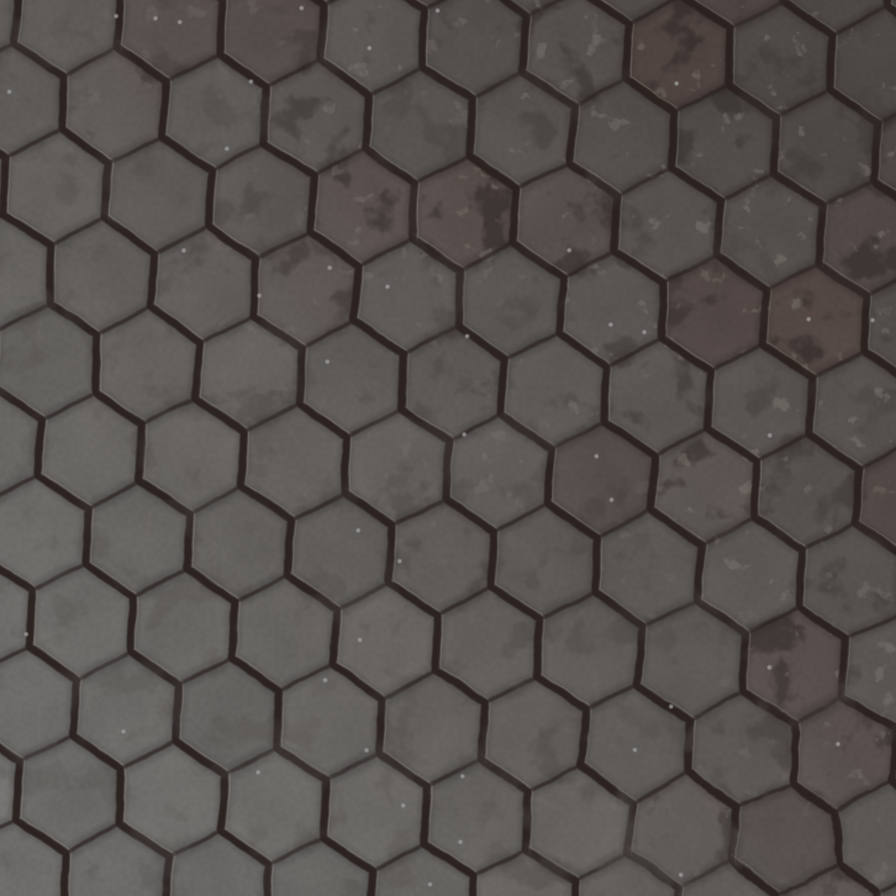
Write a WebGL 2 fragment shader that draws this texture.

```glsl
#version 300 es
precision highp float;
// Worn grey hexagonal paving, slightly tilted, with dark joints and pale rims.
// Tiles are the Voronoi cells of a jittered skewed lattice; each shared edge is
// shaded by its direction, then stains, scuffs and specks are laid over it.
uniform vec2 u_resolution;
out vec4 fragColor;

// Lattice, in canvas units
const vec2 ORIGIN = vec2(0.392, 0.577);
const vec2 STEP_ACROSS = vec2(0.1138, -0.0068);
const vec2 STEP_DOWN = vec2(0.0510, -0.0993);
const float JITTER = 0.0022;        // tile displacement in the tidy area
const float JITTER_WORN = 0.0085;   // extra displacement at the lower right
const float WOBBLE = 0.0022;        // unevenness of the tile edges

// Joints and rims
const float JOINT_THIN = 0.0016;
const float JOINT_WIDE = 0.0036;
const float JOINT_SOFT = 0.0024;
const float RIM_OFFSET = 0.0054;
const float RIM_WIDTH = 0.0021;
const float BEVEL = 0.014;
const vec2 RIM_SIDE = vec2(-0.866, -0.5);

// Colours
const vec3 TILE_LIGHT = vec3(0.435, 0.430, 0.420);
const vec3 TILE_DIM = vec3(0.300, 0.277, 0.267);
const vec3 TILE_RUSTY = vec3(0.315, 0.262, 0.250);
const vec3 JOINT = vec3(0.165, 0.128, 0.120);
const vec3 RIM = vec3(0.475, 0.445, 0.420);
const vec3 STAIN = vec3(0.180, 0.155, 0.145);
const vec3 SCUFF = vec3(0.490, 0.465, 0.440);

vec2 hash2(vec2 p) {
    vec3 q = fract(p.xyx * vec3(0.1031, 0.1030, 0.0973));
    q += dot(q, q.yzx + 33.33);
    return fract((q.xx + q.yz) * q.zy);
}

float gradientNoise(vec2 p) {
    vec2 i = floor(p), f = fract(p);
    vec2 w = f * f * f * (f * (f * 6.0 - 15.0) + 10.0);
    vec4 corner;
    for (int k = 0; k < 4; k++) {
        vec2 o = vec2(k & 1, k >> 1);
        float angle = 6.2832 * hash2(i + o + 50.0).x;
        corner[k] = dot(vec2(cos(angle), sin(angle)), f - o);
    }
    return 1.4 * mix(mix(corner.x, corner.y, w.x), mix(corner.z, corner.w, w.x), w.y);
}

float fbm(vec2 p) {
    float sum = 0.0, amp = 0.6;
    for (int k = 0; k < 4; k++) {
        sum += amp * gradientNoise(p);
        p = mat2(1.6, 1.2, -1.2, 1.6) * p + 7.3;
        amp *= 0.5;
    }
    return sum;
}

float wornArea(vec2 p) {
    return smoothstep(0.45, 0.95, p.x) * smoothstep(0.40, 0.05, p.y);
}

vec2 tileCentre(vec2 id) {
    vec2 c = ORIGIN + id.x * STEP_ACROSS + id.y * STEP_DOWN;
    return c + (hash2(id + 40.0) * 2.0 - 1.0) * (JITTER + JITTER_WORN * wornArea(c));
}

void main() {
    vec2 uv = gl_FragCoord.xy / u_resolution.y;
    float px = 1.0 / u_resolution.y;
    float worn = wornArea(uv);
    vec2 p = uv + WOBBLE * vec2(fbm(uv * 24.0), fbm(uv * 24.0 + 31.0)) * (1.0 + worn);

    // Nearest tile
    vec2 guess = round(inverse(mat2(STEP_ACROSS, STEP_DOWN)) * (p - ORIGIN));
    vec2 tile = guess, centre = tileCentre(guess);
    for (int k = 0; k < 9; k++) {
        vec2 id = guess + vec2(k % 3 - 1, k / 3 - 1);
        vec2 c = tileCentre(id);
        if (distance(p, c) < distance(p, centre)) { tile = id; centre = c; }
    }

    // Edges shared with the neighbours
    float joint = 0.0, rim = 0.0, edge = 1.0;
    float soft = max(JOINT_SOFT, px);
    for (int k = 0; k < 9; k++) {
        if (k == 4) continue;
        vec2 c = tileCentre(tile + vec2(k % 3 - 1, k / 3 - 1));
        vec2 n = normalize(c - centre);
        float d = dot(0.5 * (c + centre) - p, n);
        float facing = dot(n, RIM_SIDE);
        float width = mix(JOINT_THIN, JOINT_WIDE, smoothstep(0.1, 0.8, abs(facing)));
        float depth = mix(0.72, 1.0, smoothstep(0.1, 0.8, abs(facing)));
        joint = max(joint, depth * (1.0 - smoothstep(width - 0.5 * soft, width + soft, d)));
        float line = 1.0 - smoothstep(0.0, max(RIM_WIDTH, px), abs(d - RIM_OFFSET));
        rim = max(rim, line * smoothstep(0.3, 0.8, facing));
        edge = min(edge, d);
    }

    // Tile colour: light falling off to the upper right, rusty tiles, mottling
    vec2 rnd = hash2(tile + 71.0);
    float falloff = clamp(0.60 * uv.x + 0.48 * uv.y, 0.0, 1.0);
    vec3 color = mix(TILE_LIGHT, TILE_DIM, falloff);
    float rusty = smoothstep(0.62, 0.95, rnd.x) * smoothstep(0.45, 0.95, falloff + 0.1);
    color = mix(color, TILE_RUSTY, 0.85 * rusty);
    color *= 1.0 + 0.07 * (rnd.y - 0.5) + 0.07 * fbm(uv * 14.0) + 0.03 * gradientNoise(uv * 170.0);
    color *= mix(0.84, 1.02, smoothstep(0.0, BEVEL, edge));

    // Stains and scuffs, mostly on the upper and right-hand tiles
    float wear = smoothstep(0.5, 1.0, falloff + 0.25 * rnd.y);
    float stain = smoothstep(0.10, 0.42, fbm(uv * 19.0 + 5.0)) * (0.12 + 0.55 * wear * rnd.x);
    float scuff = smoothstep(0.30, 0.52, fbm(uv * 34.0 + 12.0)) * (0.08 + 0.40 * wear);
    color = mix(mix(color, STAIN, stain), SCUFF, scuff);

    // Joints, filled in places, and rims of uneven brightness
    float filled = smoothstep(0.0, 0.35, fbm(uv * 11.0 + 20.0)) * (0.25 + 0.5 * worn);
    float glint = 0.55 + 0.5 * fbm(uv * 20.0 + 44.0) - 0.25 * worn;
    color = mix(color, RIM * mix(1.08, 0.86, falloff), clamp(rim * glint, 0.0, 1.0));
    color = mix(color, JOINT, joint * (0.95 - filled));

    // Rare pale specks
    vec2 cell = floor(uv * 26.0), spot = hash2(cell + 9.0);
    float speck = length(fract(uv * 26.0) - 0.2 - 0.6 * spot) / 26.0;
    float present = step(0.955, hash2(cell + 113.0).x);
    color = mix(color, vec3(0.62), 0.8 * present * (1.0 - smoothstep(0.0008, 0.0026 + px, speck)));

    fragColor = vec4(color, 1.0);
}
```
